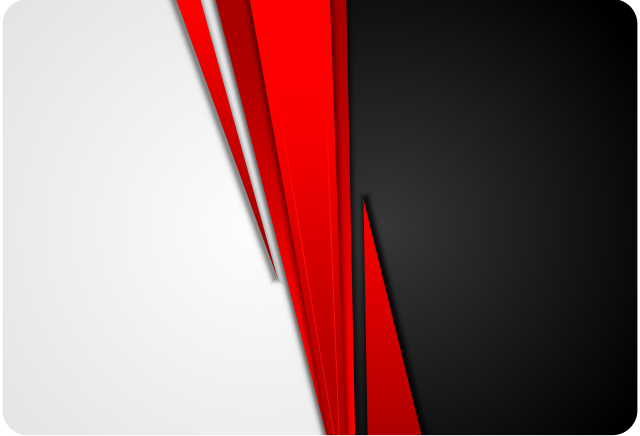
Reproduce this background procedurally as a Shadertoy shader.

```glsl
// A rounded card split into a pale and a dark panel by slanted red blades.
// Each blade is the slab between two slanted lines, filled with a vertical
// gradient and laid over a soft shadow; both panels carry a radial glow.

#define CORNER_RADIUS 0.057
#define SIDE_MARGIN 0.006
#define SHADOW_WIDTH 0.020
#define SHADOW_SHIFT 0.005
#define LIGHT_GLOW vec2(-0.142, 0.52)
#define DARK_GLOW vec2(0.136, 0.52)
#define CREASE_WIDTH 0.0014

// Signed distance to a line crossing the top edge at x = top and the
// bottom edge at x = bottom; positive on its right. p.y runs downwards.
float lineSide(vec2 p, float top, float bottom) {
    float slope = bottom - top;
    return (p.x - top - slope * p.y) * inversesqrt(1.0 + slope * slope);
}

// Region between two lines, each given as (top, bottom).
float slab(vec2 p, vec2 left, vec2 right) {
    return max(-lineSide(p, left.x, left.y), lineSide(p, right.x, right.y));
}

float roundedBox(vec2 p, vec2 halfSize, float radius) {
    vec2 q = abs(p) - halfSize + radius;
    return length(max(q, 0.0)) + min(max(q.x, q.y), 0.0) - radius;
}

float coverage(float d) {
    return clamp(0.5 - d * iResolution.y, 0.0, 1.0);
}

float shadow(float d) {
    float s = max(d, 0.0) / SHADOW_WIDTH;
    return exp(-4.0 * s * s);
}

vec3 red(float level) {
    return vec3(level, 0.0, 0.0);
}

// Slim blade on the pale side, tapering to a tip below.
float paleBlade(vec2 p) {
    return max(slab(p, vec2(-0.3295, 0.0343), vec2(-0.274, 0.0027)), p.y - 0.637);
}

// Triangular blade on the dark side, rising to a tip.
float darkBlade(vec2 p) {
    return max(slab(p, vec2(0.0916, 0.1092), vec2(-0.0132, 0.2337)), 0.457 - p.y);
}

void mainImage(out vec4 fragColor, in vec2 fragCoord) {
    // Height units: x from the middle, y down from the top
    vec2 p = (fragCoord - vec2(0.5 * iResolution.x, iResolution.y)) / iResolution.y;
    p.y = -p.y;
    float aspect = iResolution.x / iResolution.y;
    vec2 shift = vec2(SHADOW_SHIFT, 0.0);

    // Glowing panels
    float pale = 0.992 - 0.13 * length(p - LIGHT_GLOW);
    float dark = max(0.215 - 0.30 * length(p - DARK_GLOW), 0.0);
    vec3 color = vec3(mix(dark, pale, coverage(lineSide(p, -0.08, 0.05))));

    // Side blades, with shadows falling outwards
    color *= 1.0 - 0.75 * shadow(darkBlade(p - shift));
    color = mix(color, red(mix(1.0, 0.68, (p.y - 0.457) / 0.543)), coverage(darkBlade(p)));
    color *= 1.0 - 0.45 * shadow(paleBlade(p + shift));
    color = mix(color, red(mix(1.02, 0.56, p.y / 0.637)), coverage(paleBlade(p)));

    // Broad band, brightening downwards
    float band = slab(p, vec2(-0.2395, 0.0155), vec2(0.0605, 0.0805));
    color *= 1.0 - 0.55 * shadow(band);
    color = mix(color, red(mix(0.66, 1.0, smoothstep(0.0, 0.9, p.y))), coverage(band));

    // Central blade, darkening downwards
    float blade = slab(p, vec2(-0.161, 0.0195), vec2(0.023, 0.0585));
    float onBand = coverage(band);
    color *= 1.0 - 0.42 * shadow(blade) * onBand;
    color = mix(color, red(mix(1.0, 0.68, smoothstep(0.12, 1.05, p.y))), coverage(blade));

    // Fine bright creases following the blade's edges
    float crease = min(abs(lineSide(p, -0.136, 0.0325)), abs(lineSide(p, 0.004, 0.044)));
    float creaseGlow = smoothstep(CREASE_WIDTH + 0.5 / iResolution.y, 0.0, crease);
    color += vec3(0.2, 0.05, 0.04) * creaseGlow * smoothstep(0.15, 0.6, p.y);

    // Rounded card on white
    vec2 halfSize = vec2(0.5 * aspect - SIDE_MARGIN, 0.5);
    float card = roundedBox(p - vec2(0.0, 0.498), halfSize, CORNER_RADIUS);
    color = mix(vec3(1.0), color, coverage(card));

    fragColor = vec4(clamp(color, 0.0, 1.0), 1.0);
}
```
